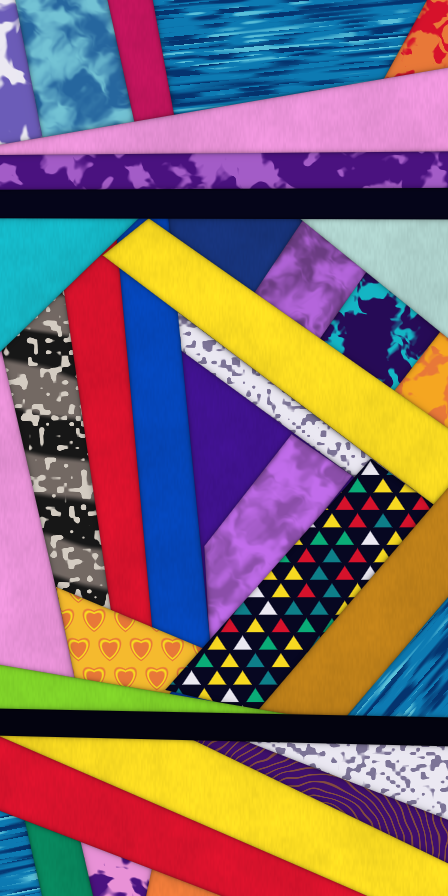
A Shadertoy shader for this pattern:

```glsl
// Crazy-patch quilt: three blocks of slanted cloth split by two dark sashes.
// Each patch covers all to the right of its seam line, or a four-sided piece.
// Units: the canvas is 100 wide and 200 high.

const float SEAM_SOFT = 2.2, SEAM_DARK = .28;
const vec3 NAVY = vec3(.02, .02, .1),
  PINK = vec3(.91, .57, .84),
  RED = vec3(.84, .07, .17),
  YELLOW = vec3(.97, .85, .13),
  OCHRE = vec3(.74, .5, .1),
  ORANGE = vec3(.91, .47, .22),
  BLUE = vec3(.02, .27, .72),
  CYAN = vec3(.08, .71, .77),
  PURPLE = vec3(.29, .07, .5),
  INDIGO = vec3(.25, .07, .56),
  LILAC = vec3(.64, .36, .78),
  LIME = vec3(.5, .82, .16),
  GREEN = vec3(.03, .52, .36),
  MIST = vec3(.68, .82, .8),
  WHITE = vec3(.92, .91, .95);

vec2 p;    // position in canvas units
float px;  // one pixel in those units
vec3 col;  // cloth sewn so far

float hash(vec2 q) {
  return fract(sin(dot(q, vec2(12.7, 78.2))) * 4375.5);
}
float noise(vec2 q) {
  vec2 i = floor(q), f = fract(q);
  f = f * f * (3. - 2. * f);
  return mix(mix(hash(i), hash(i + vec2(1, 0)), f.x),
             mix(hash(i + vec2(0, 1)), hash(i + 1.), f.x), f.y);
}
float fbm(vec2 q) {
  return .55 * noise(q) + .3 * noise(q * 2.1 + 7.) + .15 * noise(q * 4.3);
}
float fill(float d, float w) { return clamp(.5 - d / w, 0., 1.); }

// Fabrics
vec3 plain(vec3 c) {
  return c * (.92 + .12 * fbm(p * .12) + .05 * noise(p * vec2(3, .8)));
}
vec3 batik(vec3 ground, vec3 dye, float scale, float level) {
  vec2 q = p * scale;
  float n = fbm(q + 1.5 * fbm(q * .7 + 9.));
  return mix(ground, dye, smoothstep(level - .05, level + .05, n));
}
vec3 marble(vec3 a, vec3 b) {
  return mix(a, b, smoothstep(.25, .75, fbm(p * .22 + 2. * fbm(p * .15))));
}
vec3 streaks(vec2 along) {
  float x = dot(p, along), y = dot(p, vec2(-along.y, along.x));
  float n = noise(vec2(x * .13 + 9. * hash(vec2(floor(y), 4)), y * .95));
  vec3 c = mix(vec3(.02, .2, .43), vec3(.05, .48, .7), smoothstep(.15, .55, n));
  return mix(c, vec3(.35, .75, .85), smoothstep(.7, .9, n));
}
vec3 sprigs() {
  float n = noise(p * vec2(.9, 1.1));
  return mix(WHITE, vec3(.38, .34, .5), .8 * smoothstep(.58, .72, n));
}
vec3 floral() {
  float band = smoothstep(-.3, .3, sin(p.y * .34 + .06 * p.x + noise(p * .1)));
  vec3 c = mix(vec3(.09), vec3(.45, .41, .39), band);
  return mix(c, vec3(.83, .8, .76), smoothstep(.62, .72, noise(p * .75)));
}
vec3 hearts() {
  vec2 q = p / vec2(7, 6.5);
  q.x += .5 * floor(q.y);
  vec2 h = fract(q) * 1.1 - .55;
  h.y -= .65 * abs(h.x) - .08;
  float r = length(h), w = px / 5.;
  vec3 c = mix(vec3(.96, .73, .18), ORANGE, fill(r - .4, w));
  return mix(c, YELLOW, fill(abs(r - .31) - .035, w));
}
vec3 triangles() {
  vec2 q = p / vec2(5.7, 3.9);
  q.x += .5 * floor(q.y);
  vec2 f = fract(q) - .5;
  float k = 5. * hash(floor(q));
  vec3 c = k < 1. ? WHITE : k < 2. ? RED : k < 3. ? CYAN * .7 : k < 4. ? YELLOW : GREEN * 1.3;
  float d = max(abs(f.x) + .45 * f.y - .18, -.4 - f.y);
  return mix(NAVY * 1.3, c, fill(d, px / 4.));
}
vec3 goldLines() {
  float wave = sin(4. * length(p - vec2(70, 10)) + 5. * noise(p * .3));
  return mix(PURPLE * .85, OCHRE, .55 * smoothstep(.5, 1., wave));
}

// Seams: distance is negative to the right of the line from a to b
float seam(vec2 a, vec2 b) {
  vec2 e = normalize(b - a);
  return dot(p - a, vec2(-e.y, e.x));
}
void sew(vec3 cloth, float d) {
  col *= 1. - SEAM_DARK * exp(-max(d, 0.) * SEAM_SOFT);
  cloth *= 1. - SEAM_DARK * exp(min(d, 0.) * SEAM_SOFT);
  col = mix(col, cloth, fill(d, px));
}
void lay(vec3 cloth, float ax, float ay, float bx, float by) {
  sew(cloth, seam(vec2(ax, ay), vec2(bx, by)));
}
void piece(vec3 cloth, vec2 a, vec2 b, vec2 c, vec2 d) {
  sew(cloth, max(max(seam(a, b), seam(b, c)), max(seam(c, d), seam(d, a))));
}

void topBlock() {
  col = batik(vec3(.42, .36, .72), WHITE, .16, .54);
  lay(marble(vec3(.15, .4, .62), vec3(.45, .76, .83)), 9.6,168.8, 3.4,200.);
  lay(plain(vec3(.76, .08, .36)), 29.9,173.2, 24.,200.);
  lay(streaks(vec2(.995, .1)), 38.8,174.7, 34.1,200.);
  lay(batik(RED, ORANGE, .3, .5), 85.9,182.8, 95.3,200.);
  lay(plain(PINK), 0.,167.7, 100.,184.9);
  lay(batik(PURPLE, LILAC, .2, .56), 0.,165.4, 100.,166.2);
}
void middleBlock() {
  col = plain(vec3(.09, .2, .48));
  lay(marble(LILAC * .65, LILAC * 1.1), 57.8,136.2, 67.7,151.);
  lay(batik(INDIGO * .6, CYAN, .26, .53), 72.4,125.8, 82.,139.6);
  lay(batik(ORANGE, OCHRE * 1.3, .25, .52), 88.,112.8, 97.9,125.5);
  lay(plain(MIST), 100.,124.5, 67.2,151.);
  lay(sprigs(), 22.9,143., 96.9,87.3);
  lay(plain(INDIGO), 40.9,121.4, 78.6,93.8);
  piece(marble(LILAC * .85, LILAC * 1.18), vec2(65.1, 103.1), vec2(78.6, 93.8), vec2(46.9, 54), vec2(45.6, 78.1));
  lay(plain(BLUE), 39.6,131., 46.9,56.8);
  lay(plain(RED), 26.6,140.6, 33.9,60.7);
  lay(floral(), 14.3,134.9, 24.7,64.1);
  lay(plain(PINK), .3,121.9, 16.7,50.3);
  piece(hearts(), vec2(12.5, 69), vec2(45.5, 55.2), vec2(37.8, 45), vec2(17.2, 46));
  piece(triangles(), vec2(82.8, 97.6), vec2(96.9, 87.3), vec2(57.8, 41), vec2(36.9, 46));
  piece(plain(YELLOW), vec2(33.2, 151.3), vec2(110, 97.4), vec2(96.9, 87.3), vec2(22.9, 143));
  lay(plain(OCHRE), 57.8,41.7, 96.9,87.5);
  lay(streaks(vec2(.65, .76)), 77.6,40.4, 100.,66.7);
  lay(plain(CYAN), 30.7,151., 0.,121.4);
  lay(plain(LIME), 0.,51.6, 57.8,41.7);
}
void bottomBlock() {
  col = streaks(vec2(.98, .2));
  lay(plain(GREEN), 9.4,0., 5.7,16.1);
  lay(batik(PURPLE, PINK, .2, .52), 20.8,0., 18.2,11.2);
  lay(plain(ORANGE), 32.6,0., 33.9,6.);
  lay(plain(RED), 49.5,0., 0.,19.);
  lay(plain(YELLOW), 82.,0., 0.,35.6);
  lay(goldLines(), 100.,7.3, 43.,34.9);
  lay(sprigs(), 100.,17., 56.,34.1);
}

void mainImage(out vec4 fragColor, in vec2 fragCoord) {
  p = fragCoord / iResolution.xy * vec2(100, 200);
  px = 100. / iResolution.x;
  // Sashes hide the joins between blocks
  if (p.y > 154.) topBlock();
  else if (p.y > 37.5) middleBlock();
  else bottomBlock();
  piece(NAVY, vec2(-9, 157.6), vec2(109, 158.1), vec2(109, 151), vec2(-9, 151.3));
  piece(NAVY * .6, vec2(-9, 42), vec2(109, 39.7), vec2(109, 33.2), vec2(-9, 36));
  fragColor = vec4(col, 1);
}
```
